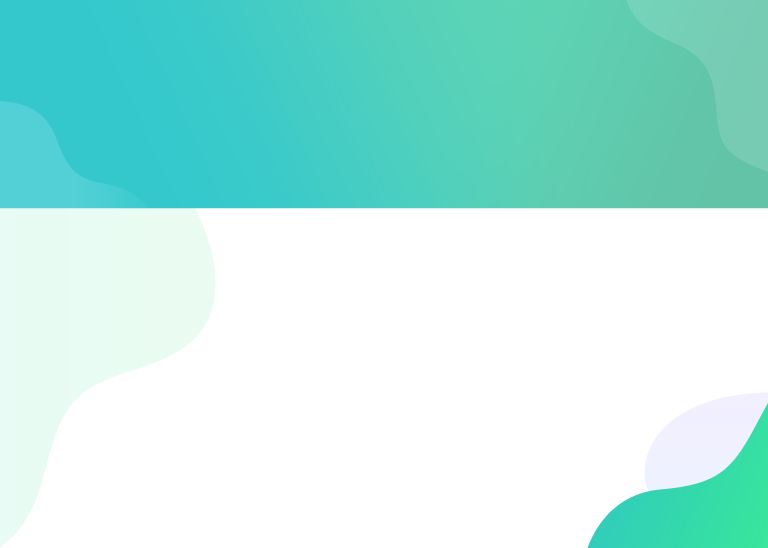
Reproduce this background procedurally as a WebGL 1 fragment shader.

```glsl
precision highp float;

uniform vec2 u_resolution;

const float LEFT = 1.0;
const float RIGHT = -1.0;

vec2 cubicPoint(vec2 a, vec2 b, vec2 c, vec2 d, float t) {
  float s = 1.0 - t;
  return s * s * s * a + 3.0 * s * t * (s * b + t * c) + t * t * t * d;
}

float segmentDistance(vec2 p, vec2 a, vec2 b) {
  vec2 ab = b - a;
  float h = clamp(dot(p - a, ab) / max(dot(ab, ab), 1e-9), 0.0, 1.0);
  return length(p - a - ab * h);
}

// Adds one cubic to an outline. field.x is the distance to the outline,
// field.y flips sign at each crossing of a ray cast away from the side.
void addCurve(inout vec2 field, vec2 p, float side, vec2 a, vec2 b, vec2 c, vec2 d) {
  vec2 from = a;
  for (int i = 1; i <= 20; i++) {
    vec2 to = cubicPoint(a, b, c, d, float(i) / 20.0);
    field.x = min(field.x, segmentDistance(p, from, to));
    if ((from.y > p.y) != (to.y > p.y)) {
      float crossing = mix(from.x, to.x, (p.y - from.y) / (to.y - from.y));
      if ((crossing - p.x) * side > 0.0) field.y = -field.y;
    }
    from = to;
  }
}

float coverage(float signedDistance, float pixel) {
  return clamp(0.5 + signedDistance / pixel, 0.0, 1.0);
}

float fill(vec2 field, float pixel) {
  return coverage(field.x * field.y, pixel);
}

vec3 bannerColor(vec2 p) {
  float drop = 1.0 - p.y;
  vec3 teal = vec3(0.205, 0.785, 0.805);
  vec3 mint = vec3(0.365, 0.83, 0.71);
  vec3 sage = vec3(0.385, 0.765, 0.655);
  vec3 color = mix(teal, mint, smoothstep(0.12, 0.98, p.x - 0.45 * drop));
  return mix(color, sage, smoothstep(0.92, 1.48, p.x + 0.4 * drop));
}

void main() {
  vec2 p = gl_FragCoord.xy / u_resolution * vec2(1.4, 1.0);
  float pixel = 1.0 / u_resolution.y;
  vec2 empty = vec2(2.0, -1.0);
  vec3 color = vec3(1.0);

  // Pale mint blob under the banner
  vec2 mintBlob = empty;
  addCurve(mintBlob, p, LEFT, vec2(0.337, 0.655), vec2(0.377, 0.585), vec2(0.393, 0.531), vec2(0.393, 0.482));
  addCurve(mintBlob, p, LEFT, vec2(0.393, 0.482), vec2(0.393, 0.342), vec2(0.253, 0.338), vec2(0.179, 0.300));
  addCurve(mintBlob, p, LEFT, vec2(0.179, 0.300), vec2(0.055, 0.240), vec2(0.117, 0.076), vec2(-0.007, -0.004));
  vec3 paleMint = mix(vec3(0.91, 0.985, 0.955), vec3(0.918, 0.99, 0.948), smoothstep(0.0, 0.4, p.x));
  color = mix(color, paleMint, fill(mintBlob, pixel));

  // Lavender petal
  vec2 petal = empty;
  addCurve(petal, p, RIGHT, vec2(1.410, 0.284), vec2(1.260, 0.284), vec2(1.175, 0.218), vec2(1.175, 0.136));
  addCurve(petal, p, RIGHT, vec2(1.175, 0.136), vec2(1.175, 0.118), vec2(1.179, 0.109), vec2(1.193, 0.082));
  vec3 lavender = mix(vec3(0.932, 0.948, 1.0), vec3(0.948, 0.937, 0.998), smoothstep(0.1, 0.28, p.y));
  color = mix(color, lavender, fill(petal, pixel));

  // Green hill in the lower right corner
  vec2 hill = empty;
  addCurve(hill, p, RIGHT, vec2(1.067, -0.011), vec2(1.089, 0.058), vec2(1.138, 0.102), vec2(1.206, 0.107));
  addCurve(hill, p, RIGHT, vec2(1.206, 0.107), vec2(1.335, 0.118), vec2(1.342, 0.160), vec2(1.406, 0.276));
  float hillMix = clamp((p.x - 0.4 * p.y - 1.06) / 0.33, 0.0, 1.0);
  vec3 hillColor = mix(vec3(0.19, 0.80, 0.735), vec3(0.22, 0.90, 0.61), hillMix);
  color = mix(color, hillColor, fill(hill, pixel));

  // Translucent blobs inside the banner
  vec2 leftBlob = empty;
  addCurve(leftBlob, p, LEFT, vec2(-0.007, 0.816), vec2(0.082, 0.813), vec2(0.095, 0.767), vec2(0.109, 0.731));
  addCurve(leftBlob, p, LEFT, vec2(0.109, 0.731), vec2(0.124, 0.695), vec2(0.138, 0.676), vec2(0.179, 0.667));
  addCurve(leftBlob, p, LEFT, vec2(0.179, 0.667), vec2(0.222, 0.660), vec2(0.253, 0.647), vec2(0.273, 0.615));
  vec2 rightBlob = empty;
  addCurve(rightBlob, p, RIGHT, vec2(1.138, 1.015), vec2(1.155, 0.935), vec2(1.224, 0.931), vec2(1.260, 0.905));
  addCurve(rightBlob, p, RIGHT, vec2(1.260, 0.905), vec2(1.333, 0.855), vec2(1.282, 0.755), vec2(1.337, 0.718));
  addCurve(rightBlob, p, RIGHT, vec2(1.337, 0.718), vec2(1.357, 0.702), vec2(1.379, 0.695), vec2(1.410, 0.682));

  // The left blob fades toward its tail
  float leftVeil = 0.15 * mix(1.0, 0.3, smoothstep(0.12, 0.27, p.x));
  vec3 banner = bannerColor(p);
  banner = mix(banner, vec3(1.0), leftVeil * fill(leftBlob, pixel));
  banner = mix(banner, vec3(1.0), 0.13 * fill(rightBlob, pixel));
  color = mix(color, banner, coverage(p.y - 0.62, pixel));

  gl_FragColor = vec4(color, 1.0);
}
```
